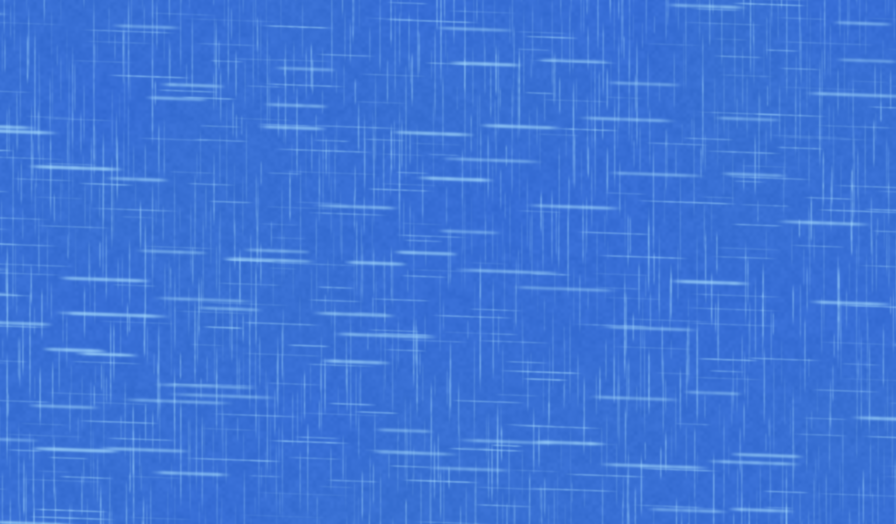
A WebGL 2 fragment shader for this texture:

```glsl
#version 300 es
precision highp float;

uniform vec2 u_resolution;
out vec4 fragColor;

#define BASE_BLUE vec3(0.217, 0.432, 0.832)
#define SLUB_LIGHT vec3(0.66, 0.87, 1.0)
#define SLUB_TILT 0.035
#define SLUB_DENSITY 0.62
#define WEFT_DENSITY 0.55
#define WARP_DENSITY 0.68
#define SLUB_WIDTH 0.0034
#define THREAD_WIDTH 0.0021
#define GRAIN 0.022

float hash(vec2 p) {
    vec3 q = fract(vec3(p.xyx) * 0.1031);
    q += dot(q, q.yzx + 33.33);
    return fract((q.x + q.y) * q.z);
}

float noise(vec2 p) {
    vec2 i = floor(p), f = fract(p);
    f = f * f * (3.0 - 2.0 * f);
    float low = mix(hash(i), hash(i + vec2(1, 0)), f.x);
    float high = mix(hash(i + vec2(0, 1)), hash(i + vec2(1, 1)), f.x);
    return mix(low, high, f.y);
}

// Scattered tapered strokes along x, one candidate per jittered cell.
// halfLength and strength hold the smallest and largest value.
float strokes(vec2 p, vec2 cell, vec2 halfLength, vec2 strength,
              float width, float density, float seed) {
    float softWidth = max(width, 0.6 / u_resolution.y);
    vec2 home = floor(p / cell);
    float sum = 0.0;
    for (int y = -1; y <= 1; y++) {
        for (int x = -1; x <= 1; x++) {
            vec2 id = home + vec2(x, y);
            vec2 key = id + 100.0 + seed * 17.0;
            if (hash(key + 3.7) > density) continue;
            vec2 jitter = vec2(hash(key + 11.3), hash(key + 29.1));
            vec2 d = p - (id + jitter) * cell;
            float reach = mix(halfLength.x, halfLength.y, hash(key + 41.9));
            float along = 1.0 - smoothstep(0.55, 1.0, abs(d.x) / reach);
            float across = exp(-d.y * d.y / (softWidth * softWidth));
            float level = hash(key + 53.3);
            sum += along * across * mix(strength.x, strength.y, level * level);
        }
    }
    return sum * width / softWidth;
}

void main() {
    vec2 p = gl_FragCoord.xy / u_resolution.y;
    vec2 tilted = vec2(p.x, p.y + SLUB_TILT * p.x);
    vec2 upright = p.yx;

    // Bright horizontal slubs, uneven along their length
    float slubs = strokes(tilted, vec2(0.17, 0.088), vec2(0.06, 0.115),
                          vec2(0.42, 0.95), SLUB_WIDTH, SLUB_DENSITY, 1.0);
    slubs *= 0.75 + 0.4 * noise(tilted * vec2(70.0, 30.0));

    // Fine horizontal threads
    float weft = strokes(tilted, vec2(0.13, 0.03), vec2(0.03, 0.1),
                         vec2(0.08, 0.38), THREAD_WIDTH, WEFT_DENSITY, 2.0);

    // Fine vertical threads, in a long and a short layer
    float warp = strokes(upright, vec2(0.14, 0.022), vec2(0.04, 0.12),
                         vec2(0.10, 0.36), THREAD_WIDTH, WARP_DENSITY, 3.0);
    warp += strokes(upright, vec2(0.09, 0.019), vec2(0.02, 0.07),
                    vec2(0.06, 0.28), THREAD_WIDTH, WARP_DENSITY, 4.0);

    // Beading and loose clusters
    float beads = 0.65 + 0.6 * noise(p * 110.0 + 7.0);
    float cluster = 0.6 + 0.7 * noise(p * 7.0 + 40.0);
    float light = slubs + (weft + warp) * beads * cluster;

    // Ground cloth with slight weave grain and hue drift
    float grain = noise(p * 150.0) + noise(p * 75.0 + 19.0) - 1.0;
    float drift = noise(p * 5.0 + 60.0) - 0.5;
    vec3 ground = BASE_BLUE + GRAIN * grain + vec3(-0.008, -0.012, 0.014) * drift;

    fragColor = vec4(mix(ground, SLUB_LIGHT, 1.0 - exp(-1.15 * light)), 1.0);
}
```
